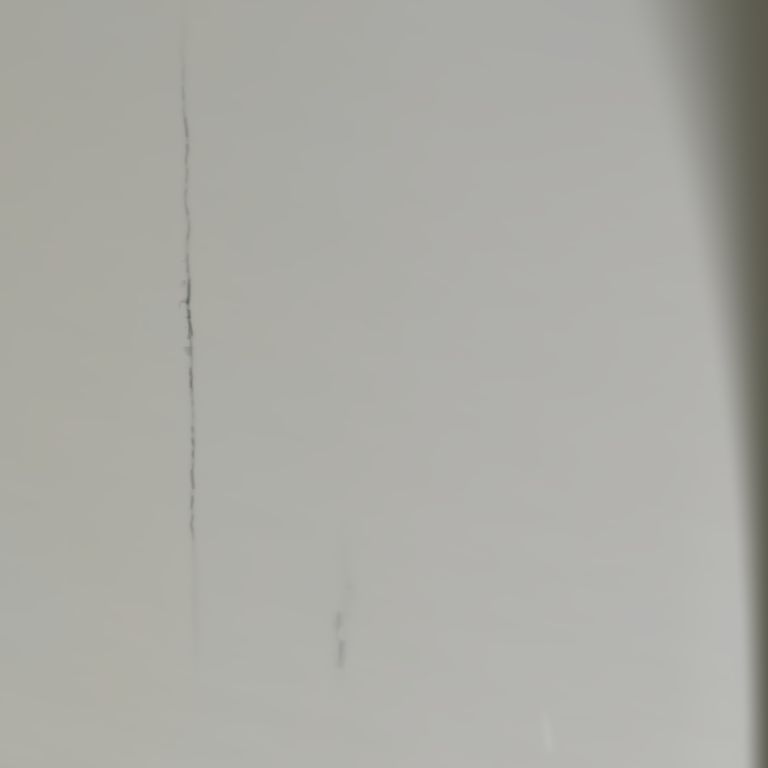
This texture is drawn by a three.js fragment shader. Its source:

```glsl
// A softly lit plaster wall: a pale diagonal gradient with faint colour blotches,
// a thin broken vertical crack, a light smudge and a dark blurred edge at the right.
// Gradients give the light, value noise breaks up the tint and the marks.
varying vec2 vUv;

const vec3 SHADOW = vec3(0.355, 0.35, 0.30);
const vec3 WARM_TINT = vec3(0.007, -0.001, -0.007);
const vec3 CRACK_LOSS = vec3(0.20, 0.19, 0.19);

float hash(vec2 p) {
  vec3 q = fract(p.xyx * 0.1031);
  q += dot(q, q.yzx + 33.33);
  return fract((q.x + q.y) * q.z);
}

float noise(vec2 p) {
  vec2 cell = floor(p);
  vec2 f = fract(p);
  f = f * f * (3.0 - 2.0 * f);
  float low = mix(hash(cell), hash(cell + vec2(1.0, 0.0)), f.x);
  float high = mix(hash(cell + vec2(0.0, 1.0)), hash(cell + vec2(1.0)), f.x);
  return mix(low, high, f.y);
}

float fbm(vec2 p) {
  float sum = 0.0;
  float amplitude = 0.5;
  for (int i = 0; i < 4; i++) {
    sum += amplitude * noise(p);
    p = p * 2.03 + 17.0;
    amplitude *= 0.5;
  }
  return sum / 0.9375;
}

// Soft window: rises over a..b and falls over c..d.
float span(float v, float a, float b, float c, float d) {
  return smoothstep(a, b, v) * (1.0 - smoothstep(c, d, v));
}

float bell(float d, float width) {
  return exp(-d * d / (width * width));
}

vec3 wallColor(vec2 p) {
  float light = 0.646 + 0.035 * p.x + 0.041 * (1.0 - p.y);
  light -= 0.018 * smoothstep(0.55, 1.0, p.x) * smoothstep(0.7, 1.0, p.y);
  light += 0.012 * span(p.x, 0.86, 0.94, 0.95, 0.99) * (1.0 - smoothstep(0.1, 0.65, p.y));
  float blueLoss = mix(0.032, 0.012, smoothstep(0.1, 0.75, p.x));
  vec3 color = vec3(light, light - 0.001, light - blueLoss);

  // Blotches of warm and greenish tint, fading to the right
  float blotch = fbm(p * vec2(7.0, 5.0) + 4.0) - 0.5;
  color += WARM_TINT * blotch * mix(2.6, 0.8, smoothstep(0.35, 0.6, p.x));

  // Faint slanted ripples in the surface, stronger low down
  float ripple = fbm(vec2(p.x * 9.0, (p.y + 0.25 * p.x) * 32.0)) - 0.5;
  return color + ripple * mix(0.012, 0.004, p.y);
}

// Darkness of the long crack, strongest in its middle part.
float crack(vec2 p) {
  float wobble = (fbm(vec2(p.y * 28.0, 3.0)) - 0.5) * 0.007;
  float d = p.x - (0.2575 - 0.020 * p.y + 0.004 * p.y * (1.0 - p.y) + wobble);
  float strength = span(p.y, 0.265, 0.30, 0.80, 0.96);
  strength *= 0.5 + 0.5 * bell(p.y - 0.58, 0.17);
  float grain = smoothstep(0.22, 0.65, noise(p * vec2(190.0, 120.0)));
  float breakup = smoothstep(0.2, 0.6, noise(vec2(p.y * 24.0, 8.0)));
  float line = bell(d, 0.0025) * (0.35 + 0.65 * grain) * (0.45 + 0.55 * breakup);
  float crumbs = bell(d + 0.004, 0.006) * smoothstep(0.68, 0.9, noise(p * 150.0));
  crumbs *= bell(p.y - 0.59, 0.06);
  float trace = bell(d, 0.006) * span(p.y, 0.08, 0.22, 0.9, 1.05);
  return strength * line + 0.6 * crumbs + 0.08 * trace;
}

// Darkness of the short speckled smudge beside the crack.
float smudge(vec2 p) {
  float bend = (noise(vec2(p.y * 22.0, 5.0)) - 0.5) * 0.014;
  float d = p.x - 0.449 - bend;
  float speckle = smoothstep(0.45, 0.8, noise(p * vec2(130.0, 75.0)));
  float core = bell(d, 0.007) * speckle * span(p.y, 0.11, 0.16, 0.20, 0.25);
  float haze = bell(d, 0.012) * span(p.y, 0.08, 0.16, 0.22, 0.36);
  return 0.36 * core + 0.08 * haze;
}

// Small pale scuff, leaning slightly to the left.
float scuff(vec2 p) {
  float d = p.x - 0.712 + 0.15 * (p.y - 0.05);
  return bell(d, 0.006) * span(p.y, 0.01, 0.035, 0.05, 0.085);
}

// Shadow at the right: broad and soft above, narrow below.
float edgeShadow(vec2 p) {
  float start = mix(0.965, 0.80, pow(p.y, 2.2));
  return smoothstep(start, 1.006, p.x);
}

void main() {
  vec3 color = wallColor(vUv);
  color -= CRACK_LOSS * (crack(vUv) + smudge(vUv));
  color += 0.022 * scuff(vUv);
  color = mix(color, SHADOW, edgeShadow(vUv));
  gl_FragColor = vec4(color, 1.0);
}
```
